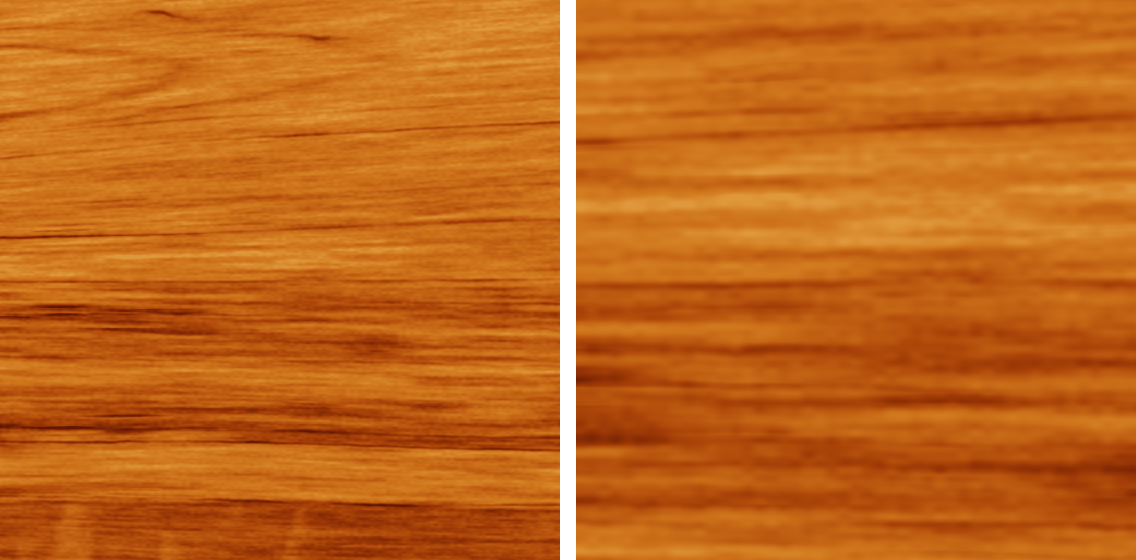
Left, the full canvas; right, a detail of the centre.
Give the GLSL for this texture, as a Shadertoy shader.

```glsl
// Polished golden wood plank: long horizontal grain, a pale arched figure above,
// darker red bands below. One tone value is summed from bands, stretched noise,
// arches and seams, then looked up in a colour ramp.

#define GRAIN_CONTRAST 1.0
#define SPECKLE 0.75
#define SEAM_DEPTH 3.0
#define SEAM_WIDTH 0.0029
#define ARCH_DEPTH 1.6
#define FLECK_DEPTH 1.3
#define PORE_DEPTH 1.5
#define TONE_SHIFT 0.05

float hash(vec2 p) {
    vec3 q = fract(vec3(p.xyx) * 0.1031);
    q += dot(q, q.yzx + 33.33);
    return fract((q.x + q.y) * q.z);
}

// Smooth value noise centred on zero
float noise(vec2 p) {
    vec2 i = floor(p), f = fract(p);
    f = f * f * (3.0 - 2.0 * f);
    float low = mix(hash(i), hash(i + vec2(1, 0)), f.x);
    float high = mix(hash(i + vec2(0, 1)), hash(i + vec2(1, 1)), f.x);
    return mix(low, high, f.y) - 0.5;
}

float bell(float x, float width) {
    x /= width;
    return exp(-x * x);
}

// Tone ramp: each whole step is one main wood colour
vec3 woodColor(float tone) {
    vec3 c = mix(vec3(0.38, 0.09, 0.01), vec3(0.60, 0.21, 0.02), clamp(tone * 0.5 + 1.0, 0.0, 1.0));
    c = mix(c, vec3(0.69, 0.29, 0.04), clamp(tone, 0.0, 1.0));
    c = mix(c, vec3(0.75, 0.37, 0.07), clamp(tone - 1.0, 0.0, 1.0));
    c = mix(c, vec3(0.80, 0.44, 0.10), clamp(tone - 2.0, 0.0, 1.0));
    c = mix(c, vec3(0.83, 0.50, 0.14), clamp(tone - 3.0, 0.0, 1.0));
    return mix(c, vec3(0.87, 0.58, 0.22), clamp(tone - 4.0, 0.0, 1.2));
}

// Broad light and dark bands, from the bottom up
float bandTone(float y) {
    float tone = mix(0.6, 3.1, smoothstep(0.096, 0.106, y));
    tone = mix(tone, 1.2, smoothstep(0.205, 0.222, y));
    tone = mix(tone, 2.4, smoothstep(0.25, 0.30, y));
    tone = mix(tone, 1.7, smoothstep(0.34, 0.39, y));
    tone = mix(tone, 3.3, smoothstep(0.492, 0.503, y));
    tone -= 0.4 * bell(y - 0.66, 0.05);
    return tone + 0.4 * smoothstep(0.68, 0.80, y);
}

// Thin dark seams: height, strength, side (-1 left, 0 both, 1 right)
float seams(float x, float y) {
    vec3 seam[12] = vec3[12](
        vec3(0.752, 0.9, 0), vec3(0.792, 0.5, 0), vec3(0.645, 0.5, 1),
        vec3(0.612, 0.8, -1), vec3(0.588, 1.0, 0), vec3(0.499, 0.9, 0),
        vec3(0.463, 0.7, 1), vec3(0.440, 0.8, -1), vec3(0.358, 0.5, 0),
        vec3(0.230, 0.7, 0), vec3(0.207, 1.0, 0), vec3(0.105, 1.0, 0));
    float dark = 0.0;
    for (int i = 0; i < 12; i++) {
        float id = float(i) * 7.3;
        float drift = 0.006 * noise(vec2(x * 3.0, id)) + 0.002 * noise(vec2(x * 26.0, id));
        float d = y - seam[i].x - drift;
        float side = mix(1.0, smoothstep(-0.4, 0.3, seam[i].z * (x - 0.5)), abs(seam[i].z));
        float vary = clamp(0.7 + 1.0 * noise(vec2(x * 7.0, id + 3.0)) + 0.4 * noise(vec2(x * 40.0, id)), 0.15, 1.0);
        float line = bell(d, SEAM_WIDTH) + 0.2 * bell(d - 0.004, SEAM_WIDTH * 3.0);
        dark += line * seam[i].y * side * vary;
    }
    return dark;
}

// Nested parabolic growth rings, blunt at the right and drawn out to the left
float arches(vec2 p) {
    float axis = 0.853 + 0.07 * p.x + 0.008 * noise(p * vec2(6, 12));
    float dy = p.y - axis;
    float q = p.x + 75.0 * dy * dy + 0.08 * noise(p * vec2(7, 45)) + 0.05 * noise(p * vec2(25, 160));
    float ring = bell(q - 0.32, 0.05) + 0.6 * bell(q - 0.68, 0.045) + 0.25 * bell(q - 0.50, 0.03);
    float core = 0.3 * smoothstep(0.30, 0.15, q);
    return (ring - core) * smoothstep(0.76, 0.79, p.y);
}

// Short ragged dark knot streak
float knot(vec2 p, vec2 center) {
    vec2 d = p - center;
    d.y += 0.06 * d.x + 0.012 * noise(p * vec2(35, 70));
    return bell(d.x, 0.04) * bell(d.y, 0.0042) + 0.35 * bell(d.x, 0.09) * bell(d.y, 0.014);
}

void mainImage(out vec4 fragColor, in vec2 fragCoord) {
    vec2 p = fragCoord / iResolution.xy;

    // Grain height follows the slope of the fibres
    float slope = mix(-0.016, 0.068, smoothstep(0.05, 0.85, p.y) * smoothstep(0.3, 0.75, p.y));
    float y = p.y - slope * (p.x - 0.5) + 0.009 * noise(p * vec2(2.5, 5.0));
    vec2 g = vec2(p.x, y + 0.0012 * noise(p * vec2(30, 40)));

    float tone = bandTone(y) + TONE_SHIFT;
    tone += 0.6 * noise(p * vec2(3, 7) + 4.0);
    tone += 0.6 * smoothstep(0.45, 1.0, p.x) * smoothstep(0.78, 0.98, p.y);

    // Stretched fibres, calmer in the pale upper part
    float rough = mix(1.25, 0.75, smoothstep(0.54, 0.68, y));
    rough *= mix(0.55, 1.0, smoothstep(0.09, 0.11, y));
    float fibres = 1.0 * noise(g * vec2(2, 42)) + 1.9 * noise(g * vec2(3.5, 95) + 17.0);
    fibres += 1.9 * noise(g * vec2(9, 165) + 31.0);
    tone += GRAIN_CONTRAST * (rough * fibres + 1.0 * noise(g * vec2(40, 240)));
    tone += SPECKLE * noise(p * vec2(140, 220));

    // Short pores, with darker clusters toward the left
    float cluster = bell(y - 0.44, 0.03) + bell(y - 0.245, 0.035) + bell(y - 0.122, 0.016) + 0.6 * bell(y - 0.595, 0.03);
    cluster *= smoothstep(0.75, 0.05, p.x);
    float pores = smoothstep(0.12, 0.40, noise(g * vec2(9, 150) + 53.0));
    tone -= PORE_DEPTH * pores * (0.3 + 1.1 * cluster) + 0.35 * cluster;

    // Upright silky flecks at the bottom and faint shadows at the right
    float slant = p.x - 0.22 * p.y + 0.014 * noise(p * vec2(12, 35));
    float fleck = smoothstep(0.0, 0.5, noise(vec2(slant * 27.0, p.y * 9.0 + 8.0)));
    tone += FLECK_DEPTH * fleck * smoothstep(0.106, 0.085, y);
    float shade = noise(vec2(p.x * 18.0, p.y * 8.0 + 2.0));
    tone += 1.1 * shade * smoothstep(0.55, 0.75, p.x) * bell(p.y - 0.38, 0.11);

    tone -= ARCH_DEPTH * arches(p);
    tone -= SEAM_DEPTH * (seams(p.x, y) + knot(p, vec2(0.29, 0.973)) + knot(p, vec2(0.565, 0.932)));

    fragColor = vec4(woodColor(tone), 1.0);
}
```
